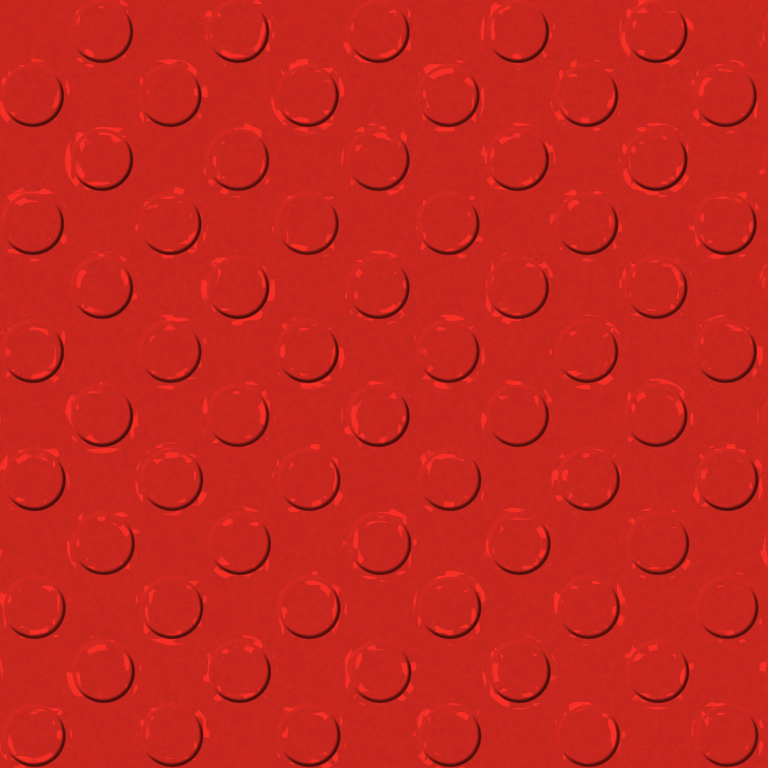
A WebGL 1 fragment shader for this texture:

```glsl
precision highp float;
// Red moulded sheet with staggered round studs, dark lower-right rims and scuffed bright flecks.

uniform vec2 u_resolution;

// Layout, in canvas units
const float ROWS = 12.0;
const float HALF_PITCH = 0.0902;    // distance between neighbouring half columns
const float FIRST_COLUMN = 0.0430;
const float COLUMN_DRIFT = 0.0037;  // leftward slip of the columns near DRIFT_COLUMN
const float DRIFT_COLUMN = 3.4;
const float LOWER_SHIFT = 0.0022;   // the lowest rows sit slightly to the right
const float LOWER_ROWS = 4.5;

// Stud relief
const float RADIUS = 0.0402;
const float RIM_WIDTH = 0.0058;
const vec2 SHADE_DIR = vec2(0.60, -0.80);
const float SHADE_REACH = 0.24;     // how far the rim wraps past a half circle

// Wear
const float FLECK_SCALE = 105.0;
const float FLECK_LEVEL = 0.66;
const float GRAIN_SCALE = 330.0;
const float GRAIN = 0.045;

const vec3 BASE = vec3(0.78, 0.15, 0.12);
const vec3 FLECK = vec3(0.98, 0.19, 0.15);
const vec3 SHADE = vec3(0.27, 0.045, 0.035);

float hash(vec2 p) {
  vec3 q = fract(vec3(p.xyx) * 0.1031);
  q += dot(q, q.yzx + 33.33);
  return fract((q.x + q.y) * q.z);
}

float noise(vec2 p) {
  vec2 i = floor(p), f = fract(p);
  f = f * f * (3.0 - 2.0 * f);
  return mix(mix(hash(i), hash(i + vec2(1.0, 0.0)), f.x),
             mix(hash(i + vec2(0.0, 1.0)), hash(i + 1.0), f.x), f.y);
}

// Centre of the stud in the given row that is nearest to p
vec2 studCentre(vec2 p, float row) {
  float odd = mod(row, 2.0);
  float shift = FIRST_COLUMN + LOWER_SHIFT * step(row, LOWER_ROWS);
  float column = 2.0 * floor(((p.x - shift) / HALF_PITCH - odd) * 0.5 + 0.5) + odd;
  float away = column - DRIFT_COLUMN;
  float drift = COLUMN_DRIFT * exp(-0.5 * away * away);
  return vec2(shift + column * HALF_PITCH - drift, (row + 0.5) / ROWS);
}

// Soft ring of the given half width around a radius
float ring(float r, float radius, float halfWidth) {
  return 1.0 - smoothstep(0.5 * halfWidth, halfWidth, abs(r - radius));
}

void main() {
  vec2 p = gl_FragCoord.xy / u_resolution.y;
  float pixel = 1.0 / u_resolution.y;

  // Nearest stud
  vec2 offset = vec2(1.0);
  vec2 centre = vec2(0.0);
  for (int j = -1; j <= 1; j++) {
    float row = floor(p.y * ROWS) + float(j);
    if (row < 0.0 || row >= ROWS) continue;
    vec2 c = studCentre(p, row);
    if (length(p - c) < length(offset)) {
      offset = p - c;
      centre = c;
    }
  }
  float r = length(offset);
  vec2 dir = offset / max(r, 1e-5);

  // Moulding grain
  float grain = noise(p * GRAIN_SCALE) + 0.5 * noise(p * GRAIN_SCALE * 0.43 + 17.0) - 0.75;
  vec3 color = BASE * (1.0 + GRAIN * grain);

  // Flecks run along the rim: flat at top and bottom, upright at the sides
  float upright = step(abs(dir.y), abs(dir.x));
  vec2 stretch = mix(vec2(0.65, 1.5), vec2(1.5, 0.65), upright);
  float wear = noise(p * FLECK_SCALE * stretch + 41.0 * upright);
  wear += 0.35 * (noise(p * 45.0 + 7.0) - 0.5);
  float band = max(ring(r, RADIUS + 0.0045, 0.0052), ring(r, RADIUS - 0.0078, 0.0050));
  float fleck = smoothstep(FLECK_LEVEL, FLECK_LEVEL + 0.14, wear) * band;
  color = mix(color, FLECK, 0.9 * fleck);

  // Faint lit edge on the upper left
  float facing = dot(dir, SHADE_DIR);
  color *= 1.0 + 0.05 * max(-facing, 0.0) * ring(r, RADIUS, 0.004);

  // Crescent shadow, thickest at the lower right
  float lobe = clamp((facing + SHADE_REACH) / (1.0 + SHADE_REACH), 0.0, 1.0);
  float width = RIM_WIDTH * sqrt(lobe);
  float soft = max(pixel, 0.0012);
  float shade = smoothstep(RADIUS - width - soft, RADIUS - 0.3 * width, r)
              * (1.0 - smoothstep(RADIUS - soft, RADIUS + soft, r));
  shade *= smoothstep(0.0, 0.6, lobe) * mix(0.88, 1.0, hash(floor(centre * 500.0)));
  color = mix(color, SHADE, shade);

  gl_FragColor = vec4(color, 1.0);
}
```
